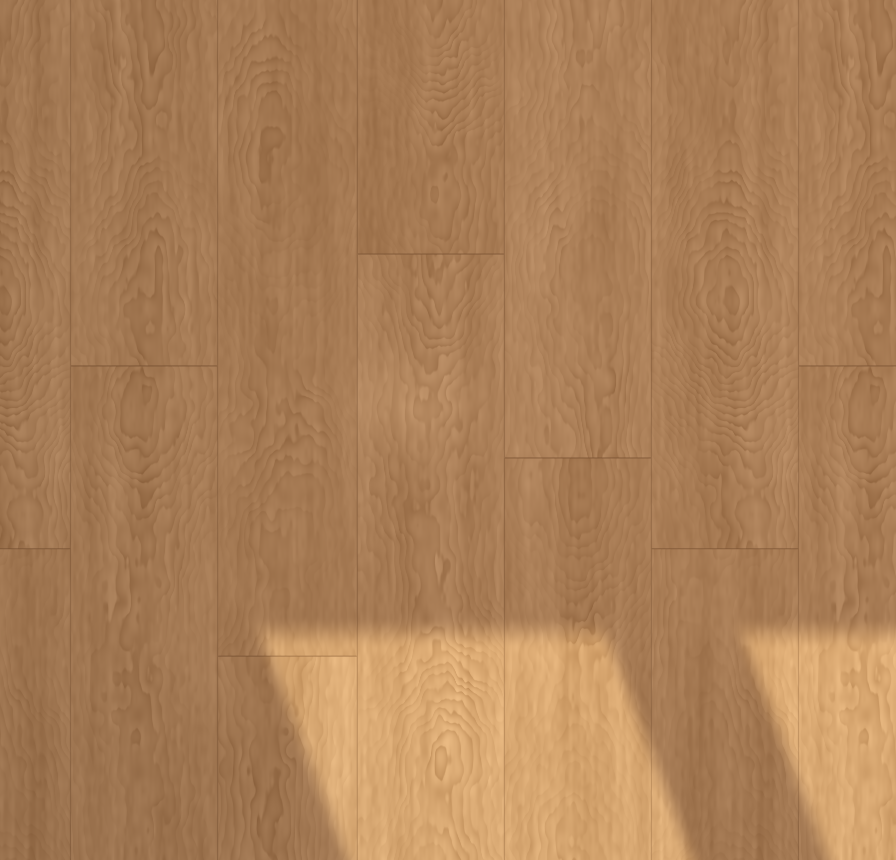
Write a Shadertoy shader that draws this texture.

```glsl
// Oak plank floor with staggered joints, cathedral grain and slanted patches of sunlight.
// Lengths are fractions of the canvas height.
#define PLANK_WIDTH 0.171
#define NARROWING 0.0085
#define FIRST_SEAM 0.082
#define SEAM_WIDTH 0.0015
#define GRAIN_STRENGTH 0.40
#define SUN_TOP 0.268
#define SUN_SLANT 0.385
#define SUN_PERIOD 0.559
#define SUN_GAIN vec3(1.32, 1.39, 1.38)
#define DARK_OAK vec3(0.595, 0.426, 0.278)
#define LIGHT_OAK vec3(0.710, 0.541, 0.388)
#define SEAM_COLOR vec3(0.46, 0.31, 0.19)

float hash(vec2 p) {
    return fract(sin(dot(p, vec2(127.1, 311.7))) * 43758.545);
}

float noise(vec2 p) {
    vec2 i = floor(p);
    vec2 f = fract(p);
    f = f * f * (3.0 - 2.0 * f);
    float low = mix(hash(i), hash(i + vec2(1.0, 0.0)), f.x);
    float high = mix(hash(i + vec2(0.0, 1.0)), hash(i + vec2(1.0, 1.0)), f.x);
    return mix(low, high, f.y);
}

float twoOctaves(vec2 p) {
    return 0.65 * noise(p) + 0.35 * noise(p * 2.03 + 17.3);
}

// Tone of the wood, 0 dark to 1 light; q.x runs from the plank's middle
float woodTone(vec2 q, float seed) {
    vec2 s = q + vec2(seed * 37.0, seed * 61.0);
    float axis = (noise(vec2(s.y * 4.0, seed * 9.0)) - 0.5) * 0.05 + (seed - 0.5) * 0.03;
    float x = (q.x - axis) / 0.04;
    float cloud = twoOctaves(s * vec2(14.0, 5.0));

    // Fibres and pores, drawn out along the plank
    float fibre = noise(s * vec2(240.0, 14.0)) - 0.5;
    float streak = twoOctaves(s * vec2(48.0, 2.5)) - 0.5;
    float pore = noise(s * vec2(290.0, 85.0)) - 0.5;

    // Growth rings cut lengthwise: arches and long ovals around the axis
    float rings = 19.0 * noise(vec2(s.y * 4.5, seed * 23.0)) + 4.2 * sqrt(x * x + 0.35);
    rings += 2.6 * noise(s * vec2(24.0, 10.0)) + 1.3 * noise(s * vec2(75.0, 45.0));
    rings += 0.30 * fibre + 0.25 * pore;

    // Each ring darkens slowly, then ends at a crisp edge
    float phase = fract(rings);
    float line = phase * phase * (1.0 - smoothstep(0.78, 1.0, phase)) * 1.9 - 0.36;
    float heart = exp(-0.40 * x * x);
    float patches = smoothstep(0.3, 0.65, cloud);
    float broken = 0.5 + noise(s * vec2(60.0, 22.0));

    float tone = 0.52 + 0.32 * fibre + 0.50 * streak + 0.26 * pore;
    tone += 0.40 * (cloud - 0.5) + 0.22 * (seed - 0.5) - 0.17 * heart * patches;
    return tone - GRAIN_STRENGTH * line * broken * (0.25 + 0.75 * heart) * (0.3 + 0.7 * patches);
}

// Slanted window patches with soft edges, none at the far left
float sunlight(vec2 p) {
    float x = p.x - SUN_SLANT * (SUN_TOP - p.y);
    float s = mod(x - 0.231, SUN_PERIOD) - 0.07;
    float lit = smoothstep(-0.015, 0.015, s) * (1.0 - smoothstep(0.386, 0.416, s));
    lit *= step(0.231, x);
    return lit * (1.0 - smoothstep(SUN_TOP - 0.024, SUN_TOP + 0.016, p.y));
}

// Height of the end joint in each of the five columns
float jointHeight(float column) {
    if (column < 0.5) return 0.5745;
    if (column < 1.5) return 0.237;
    if (column < 2.5) return 0.7046;
    if (column < 3.5) return 0.4675;
    return 0.362;
}

void mainImage(out vec4 fragColor, in vec2 fragCoord) {
    vec2 p = fragCoord / iResolution.y;
    float pixel = 1.0 / iResolution.y;

    // Layout: five columns per repeat, the second one narrower
    float x = mod(p.x - FIRST_SEAM, 5.0 * PLANK_WIDTH - NARROWING);
    float shift = step(2.0 * PLANK_WIDTH - NARROWING, x) * NARROWING;
    float column = clamp(floor((x + shift) / PLANK_WIDTH), 0.0, 4.0);
    float across = x + shift - column * PLANK_WIDTH;
    float isNarrow = 1.0 - step(0.5, abs(column - 1.0));
    float width = PLANK_WIDTH - NARROWING * isNarrow;
    float joint = jointHeight(column);
    float seed = hash(vec2(column + 3.0, step(joint, p.y) + 5.0));

    // Wood
    float tone = woodTone(vec2(across - 0.5 * width, p.y), seed);
    vec3 color = mix(DARK_OAK, LIGHT_OAK, clamp(tone, -0.3, 1.3));

    // Seams between planks, fainter along the sides than at the ends
    float side = min(across, width - across);
    float end = abs(p.y - joint);
    float edge = 0.5 * SEAM_WIDTH;
    vec2 seam = 1.0 - smoothstep(vec2(edge - 0.5 * pixel), vec2(edge + 0.6 * pixel), vec2(side, end));
    color = mix(color, SEAM_COLOR, max(0.42 * seam.x, 0.52 * seam.y));

    // Light: gentle falloff, a faint reflection and the sun patches
    color *= 0.94 + 0.055 * smoothstep(0.0, 0.6, p.x) + 0.035 * smoothstep(0.0, 0.35, p.y);
    vec2 glow = (p - vec2(0.474, 0.533)) / vec2(0.062, 0.052);
    color += vec3(0.065, 0.063, 0.055) * exp(-dot(glow, glow));
    color *= mix(vec3(1.0), SUN_GAIN, sunlight(p));

    fragColor = vec4(clamp(color, 0.0, 1.0), 1.0);
}
```
